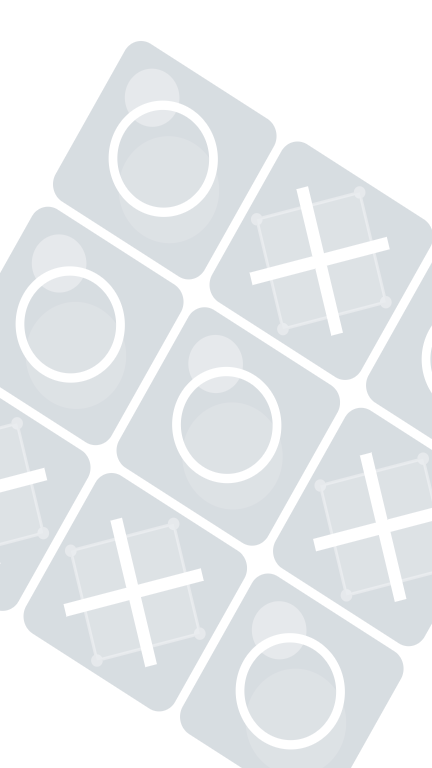
A Shadertoy shader for this pattern:

```glsl
// Draws a skewed three by three board of noughts and crosses on rounded grey tiles.

const vec3 WHITE = vec3(1.0);
const vec3 TILE_GREY = vec3(0.845, 0.865, 0.882);

// Board layout, in canvas heights from the canvas centre
const vec2 BOARD_CENTRE = vec2(0.0160, -0.0553);
const vec2 COLUMN_STEP = vec2(0.2038, -0.1309);
const vec2 ROW_STEP = vec2(-0.1211, -0.2158);

// One bit per tile, row by row: set for a cross, clear for a nought
const int CROSS_BITS = 226;

// Opacity of the white overlays
const float FAINT = 0.15;
const float SOFT = 0.36;

float circle(vec2 p, float radius) {
    return length(p) - radius;
}

float box(vec2 p, vec2 halfSize) {
    vec2 d = abs(p) - halfSize;
    return length(max(d, 0.0)) + min(max(d.x, d.y), 0.0);
}

float roundedBox(vec2 p, float halfSize, float radius) {
    return box(p, vec2(halfSize - radius)) - radius;
}

float outline(float d, float halfWidth) {
    return abs(d) - halfWidth;
}

// Antialiased coverage of a signed distance
float coverage(float d, float pixel) {
    return clamp(0.5 - d / pixel, 0.0, 1.0);
}

vec3 overlay(vec3 base, float d, float opacity, float pixel) {
    return mix(base, WHITE, opacity * coverage(d, pixel));
}

vec3 drawNought(vec3 color, vec2 p, float pixel) {
    const float RADIUS = 0.276;
    color = overlay(color, circle(p - vec2(0.097, 0.119), RADIUS), FAINT, pixel);
    color = overlay(color, circle(p + vec2(0.224, 0.241), 0.150), SOFT, pixel);
    float ring = outline(circle(p + vec2(0.011, 0.002), RADIUS), 0.024);
    return overlay(color, ring, 1.0, pixel);
}

vec3 drawCross(vec3 color, vec2 p, float pixel) {
    const float FRAME = 0.2915;
    const vec2 ARM = vec2(0.389, 0.033);

    // Turn by an eighth so the arms lie on the axes
    vec2 r = vec2(p.x + p.y, p.y - p.x) * sqrt(0.5);

    // Faint square with a thin frame and corner dots
    float square = box(r, vec2(FRAME));
    float dots = circle(abs(r) - FRAME, 0.032);
    color = overlay(color, square, FAINT, pixel);
    color = overlay(color, min(outline(square, 0.008), dots), SOFT, pixel);

    // Two square-ended arms
    vec2 a = r + vec2(0.001, -0.009);
    return overlay(color, min(box(a, ARM), box(a.yx, ARM)), 1.0, pixel);
}

void mainImage(out vec4 fragColor, in vec2 fragCoord) {
    vec2 p = (fragCoord - 0.5 * iResolution.xy) / iResolution.y;

    // Skewed board coordinates: one unit per tile
    vec2 board = inverse(mat2(COLUMN_STEP, ROW_STEP)) * (p - BOARD_CENTRE);
    float pixel = 1.0 / (length(COLUMN_STEP) * iResolution.y);

    // Nearest tile of the nine
    vec2 cell = clamp(floor(board + 0.5), -1.0, 1.0);
    vec2 local = board - cell;
    int index = int(cell.x + 1.0) + 3 * int(cell.y + 1.0);
    bool isCross = ((CROSS_BITS >> index) & 1) == 1;

    vec3 tile = isCross ? drawCross(TILE_GREY, local, pixel)
                        : drawNought(TILE_GREY, local, pixel);
    float tileShape = roundedBox(local, 0.476, 0.104);
    fragColor = vec4(mix(WHITE, tile, coverage(tileShape, pixel)), 1.0);
}
```
